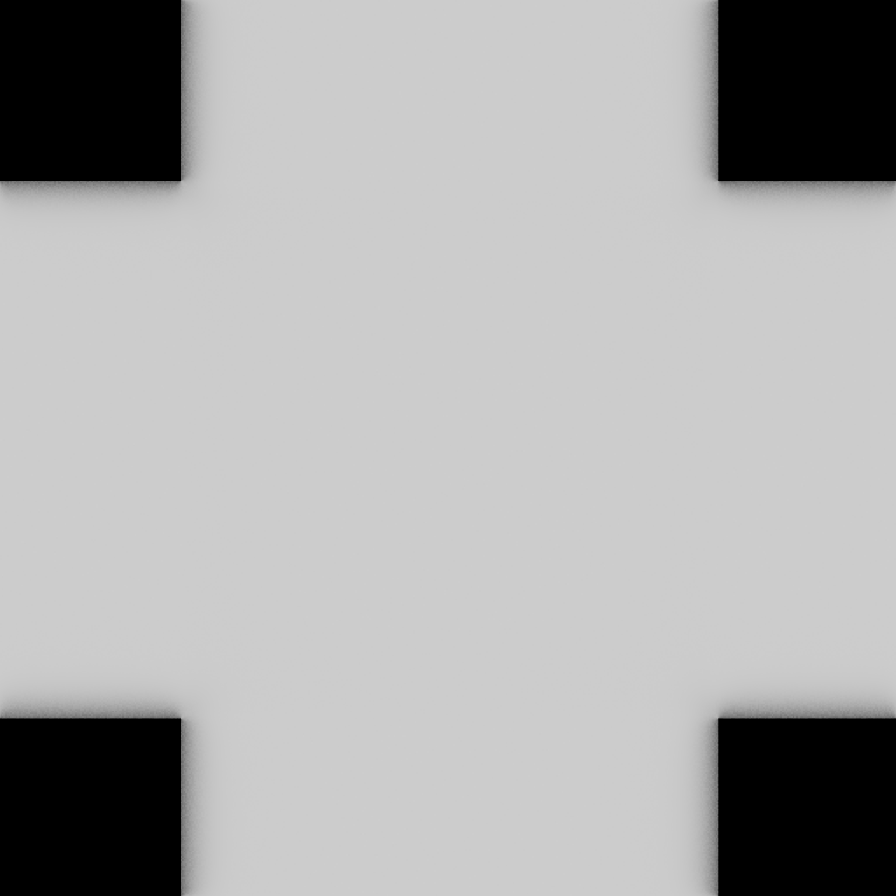
Write a Shadertoy shader that draws this background.

```glsl
// Pale grey plane with four black corner squares casting soft, grainy contact shadows.
#define PLANE_GREY 0.8
#define CROSS_CENTER vec2(0.5019, 0.498)
#define CROSS_HALF 0.3
#define SHADOW_DEPTH 0.37
#define SHADOW_REACH 0.0145
#define SHADOW_GRAIN 0.22
#define PLANE_GRAIN 0.004
#define GRAIN_CELLS 512.0

// Sine-free hash, 0 to 1
float hash(vec2 cell) {
    vec3 h = fract(vec3(cell.xyx) * 0.1031);
    h += dot(h, h.yzx + 33.33);
    return fract((h.x + h.y) * h.z);
}

// Share of the view blocked on one side by a wall reaching "along" that way
float wallSpan(float along, float away) {
    return 0.5 + 0.5 * along / sqrt(along * along + away * away + 1e-7);
}

// Occlusion from one wall, bounded by its corner and the canvas border
float wallShadow(float away, float toCorner, float toBorder) {
    float d = max(away, 0.0);
    float span = wallSpan(toCorner, d) * wallSpan(toBorder, 0.5 * d);
    return span * exp(-d / SHADOW_REACH);
}

void mainImage(out vec4 fragColor, in vec2 fragCoord) {
    vec2 uv = fragCoord / iResolution.xy;
    float pixel = 1.0 / min(iResolution.x, iResolution.y);

    // Four-way symmetry: both components are positive inside a square
    vec2 inner = abs(uv - CROSS_CENTER) - CROSS_HALF;
    vec2 border = 0.5 - abs(uv - 0.5);

    // Shadows beside the vertical and horizontal walls
    float shadow = wallShadow(-inner.x, inner.y, border.y)
                 + wallShadow(-inner.y, inner.x, border.x);

    // Sampling grain, strongest in the shadows
    float grain = hash(floor(uv * GRAIN_CELLS)) - 0.5;
    float shade = PLANE_GREY - SHADOW_DEPTH * shadow * (1.0 + SHADOW_GRAIN * grain);
    shade += PLANE_GRAIN * grain;

    // Black squares with smoothed edges
    float square = smoothstep(-0.5 * pixel, 0.5 * pixel, min(inner.x, inner.y));
    fragColor = vec4(vec3(shade * (1.0 - square)), 1.0);
}
```
